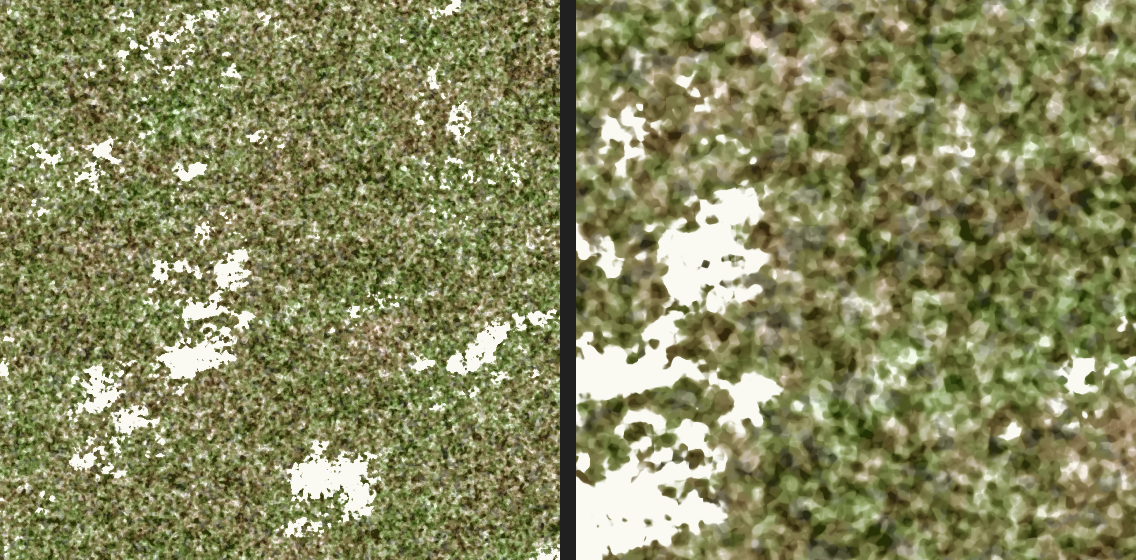
Left, the full canvas; right, a detail of the centre.
Write a Shadertoy shader that draws this texture.

```glsl
vec4 hash42(vec2 p) {
    vec4 h = fract(p.xyxy * vec4(.1031, .1030, .0973, .1099));
    h += dot(h, h.wzxy + 33.33);
    return fract((h.xxyz + h.yzzw) * h.zywx);
}

// Cellular noise of randomly turned streaks, with mean 0 and deviation 1
float streaks(vec2 p) {
    vec2 cell = floor(p);
    float total = 0., power = 1e-6;
    for (int y = -1; y <= 1; y++)
    for (int x = -1; x <= 1; x++) {
        vec2 id = cell + vec2(x, y);
        vec4 rnd = hash42(id);
        vec2 d = p - id - rnd.xy;
        float angle = 6.2832 * rnd.z;
        vec2 along = vec2(cos(angle), sin(angle));
        vec2 local = vec2(dot(d, along), dot(d, vec2(-along.y, along.x)));
        float weight = exp(-dot(local * local, vec2(2.6, 6.5)));
        total += weight * (rnd.w - .5) * 3.464;
        power += weight * weight;
    }
    return total * inversesqrt(power);
}

// Dark soil, olive, straw and pale blade tips
vec3 grassColor(float tone) {
    vec3 color = mix(vec3(.17, .18, .03), vec3(.33, .33, .14), smoothstep(-2.3, -1.2, tone));
    color = mix(color, vec3(.47, .48, .27), smoothstep(-1.3, -.2, tone));
    color = mix(color, vec3(.62, .63, .43), smoothstep(-.2, .85, tone));
    color = mix(color, vec3(.74, .74, .61), smoothstep(.75, 1.5, tone));
    return mix(color, vec3(.93, .93, .85), smoothstep(1.5, 2.3, tone));
}

void mainImage(out vec4 fragColor, in vec2 fragCoord) {
    vec2 uv = fragCoord / iResolution.y;
    vec2 slanted = vec2(uv.x, uv.y - .22 * uv.x);

    // Grass blades, with broad lighter and darker areas
    float blades = streaks(uv * 150. + 31.);
    float fine = streaks(uv * 235. + 407.);
    float patches = streaks(slanted * vec2(7., 12.) + 53.);
    float clumps = streaks(slanted * vec2(18., 28.) + 117.);
    float tufts = streaks(uv * vec2(50., 68.) + 211.);
    float tone = .76 * blades + .56 * fine + .18 * tufts + .14 * clumps + .14 * patches;
    vec3 color = grassColor(tone);

    // Green, brown and grey tints
    float hue = .6 * streaks(uv * 95. + 613.) + .5 * streaks(slanted * vec2(9., 14.) + 719.);
    color += hue * vec3(-.025, .016, -.012);
    float grey = smoothstep(.7, 1.6, streaks(uv * 120. + 823.));
    color = mix(color, vec3(dot(color, vec3(.4, .45, .15))), .4 * grey);

    // Ragged white patches broken up by the blades
    float cover = .75 * patches + .45 * clumps + .34 * tufts + .28 * blades + .18 * fine;
    color = mix(color, vec3(.98, .98, .95), smoothstep(1.2, 1.58, cover));

    fragColor = vec4(clamp(color, 0., 1.), 1.);
}
```
